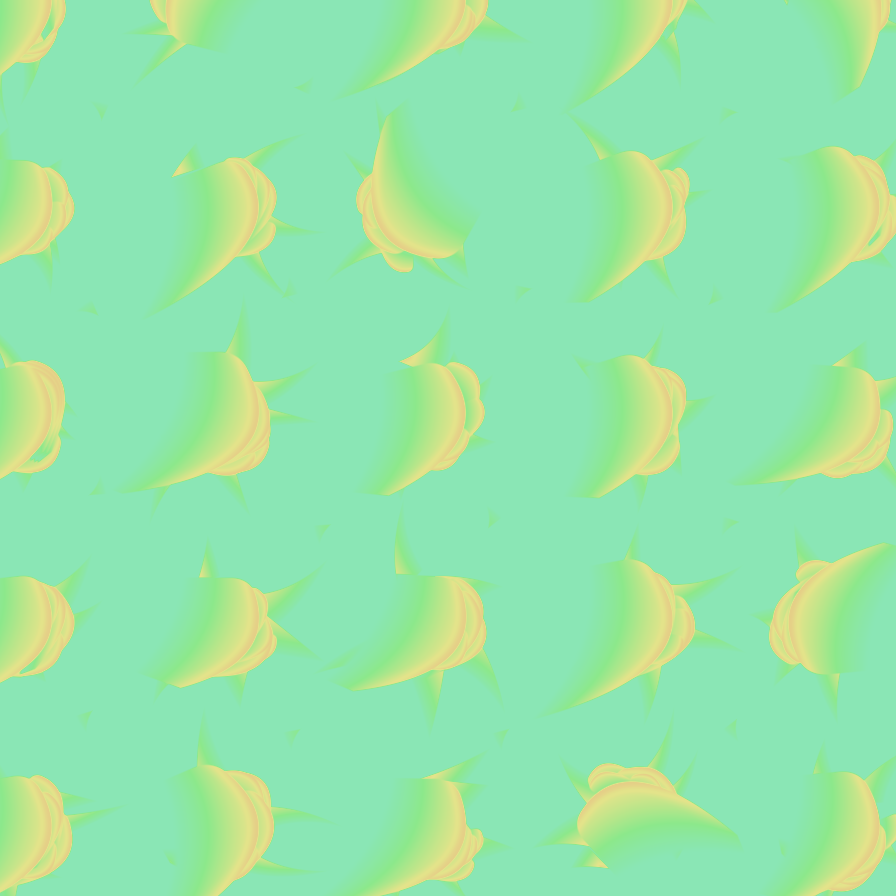
Reproduce this pattern procedurally as a three.js fragment shader.

```glsl
// Grid of folded crescent petals with amber rims and fading spikes on mint.
varying vec2 vUv;

const vec3 MINT  = vec3(0.54, 0.90, 0.71);
const vec3 LEAF  = vec3(0.55, 0.91, 0.545);
const vec3 LEMON = vec3(0.89, 0.89, 0.54);
const vec3 AMBER = vec3(0.90, 0.81, 0.53);

const float PITCH = 0.231;             // cell size on the canvas
const vec2  GRID_SHIFT = vec2(0.03, 0.33);
const float EDGE = 0.005;              // edge softness, in cells
const float RIM_BEND = 2.0;            // curvature of the sharp outer rim
const float INNER_BEND = 0.6;          // curvature of the faded inner side
const float THICKNESS = 0.43;          // petal depth at its middle
const float RIM_GLOW = 0.075;          // width of the amber band
const float MAIN_REACH = 0.22;         // rim distance from the cell centre
const float TURNED_SHARE = 0.36;       // share of clusters facing any way
const int REAR_PETALS = 4;
const int SPIKES = 5;

float hash(vec2 p) {
  return fract(sin(dot(p, vec2(127.1, 311.7))) * 43758.5453);
}

float rnd(vec2 id, float n) {
  return hash(id + n * vec2(17.3, 5.9));
}

vec2 turn(vec2 p, float a) {
  float c = cos(a), s = sin(a);
  return vec2(c * p.x + s * p.y, c * p.y - s * p.x);
}

float smoothMax(float a, float b, float r) {
  float h = max(r - abs(a - b), 0.0) / r;
  return max(a, b) + 0.25 * h * h * r;
}

// Paints a crescent over the tone; its rim apex lies at the origin, facing +x.
float petal(float tone, vec2 p, float size, float cut, float tail) {
  p /= size;
  float y2 = p.y * p.y;
  float rim = (p.x + RIM_BEND * y2) / sqrt(1.0 + 4.0 * RIM_BEND * RIM_BEND * y2);
  float corner = (p.y - cut - 0.35 * p.x) * 0.94;
  float shape = smoothMax(rim, corner, 0.08);
  shape = max(shape, -p.y - tail);

  // Depth from the faded side, adjusted to the local thickness.
  float depth = p.x + THICKNESS + INNER_BEND * y2;
  float local = max(THICKNESS - (RIM_BEND - INNER_BEND) * y2, 0.0);
  float t = clamp(depth / mix(local, THICKNESS, 0.5), 0.0, 1.0);
  float glow = smoothstep(-RIM_GLOW, 0.0, rim) * smoothstep(0.3, 0.8, t);
  float shade = 0.86 * mix(t, smoothstep(0.0, 1.0, t), 0.5) + 0.14 * glow;

  float mask = smoothstep(EDGE, -EDGE, shape * size) * smoothstep(0.0, 0.12, t);
  return mix(tone, shade, mask);
}

// Paints a curved wedge along +x, sharp on one side and faded on the other.
float spike(float tone, vec2 p, float len, float width, float bend, float peak) {
  float u = p.x / len;
  float v = p.y - bend * u * u * len;
  float halfWidth = width * max(1.0 - u, 0.0);
  float side = clamp(0.5 + 0.5 * v / max(halfWidth, 0.001), 0.0, 1.0);
  float shade = peak * clamp(1.0 - u, 0.0, 1.0) * side;
  float shape = max(abs(v) - halfWidth, -p.x - 0.4 * v);
  float mask = smoothstep(EDGE, -EDGE, shape) * smoothstep(0.0, 0.08, shade);
  return mix(tone, max(tone, shade), mask);
}

float cluster(float tone, vec2 p, vec2 id) {
  float facing = -0.18 + 0.5 * (rnd(id, 1.0) - 0.5);
  if (rnd(id, 2.0) < TURNED_SHARE) facing = 6.2832 * rnd(id, 3.0);

  // A faint speck between clusters.
  vec2 speckAt = vec2(0.36, 0.46) + 0.16 * vec2(rnd(id, 4.0), rnd(id, 5.0));
  tone = spike(tone, turn(p - speckAt, 6.2832 * rnd(id, 6.0)), 0.1, 0.04, 0.3, 0.32);

  // Spikes fan out around the rim side.
  for (int i = 0; i < SPIKES; i++) {
    float n = 10.0 + 7.0 * float(i);
    float a = facing + 4.4 * ((float(i) + rnd(id, n)) / float(SPIKES) - 0.5);
    vec2 q = turn(p, a) - vec2(0.2, 0.0);
    q = turn(q, 1.3 * (rnd(id, n + 1.0) - 0.5));
    float len = mix(0.14, 0.44, rnd(id, n + 2.0));
    float width = mix(0.05, 0.11, rnd(id, n + 3.0));
    tone = spike(tone, q, len, width, rnd(id, n + 4.0) - 0.5, 0.95);
  }

  // Smaller petals peek out from behind the main one.
  for (int i = 0; i < REAR_PETALS; i++) {
    float n = 60.0 + 7.0 * float(i);
    float a = facing + 2.2 * (rnd(id, n) - 0.5);
    float size = mix(0.3, 0.65, rnd(id, n + 1.0));
    float reach = mix(0.33, 0.26, float(i) / float(REAR_PETALS));
    vec2 q = turn(p, a) - vec2(reach, 0.0);
    tone = petal(tone, q, size, mix(0.2, 0.4, rnd(id, n + 2.0)), 0.45);
  }

  vec2 q = turn(p, facing) - vec2(MAIN_REACH, 0.0);
  return petal(tone, q, 1.0, mix(0.27, 0.4, rnd(id, 7.0)), mix(0.36, 0.6, rnd(id, 8.0)));
}

void main() {
  vec2 grid = vUv / PITCH - GRID_SHIFT;
  vec2 home = floor(grid + 0.5);
  float tone = 0.0;
  for (int j = -1; j <= 1; j++) {
    for (int i = -1; i <= 1; i++) {
      vec2 id = home + vec2(float(i), float(j));
      tone = cluster(tone, grid - id, id);
    }
  }
  vec3 color = mix(MINT, LEAF, clamp(tone / 0.36, 0.0, 1.0));
  color = mix(color, LEMON, clamp((tone - 0.36) / 0.46, 0.0, 1.0));
  color = mix(color, AMBER, smoothstep(0.84, 1.0, tone));
  gl_FragColor = vec4(color, 1.0);
}
```
